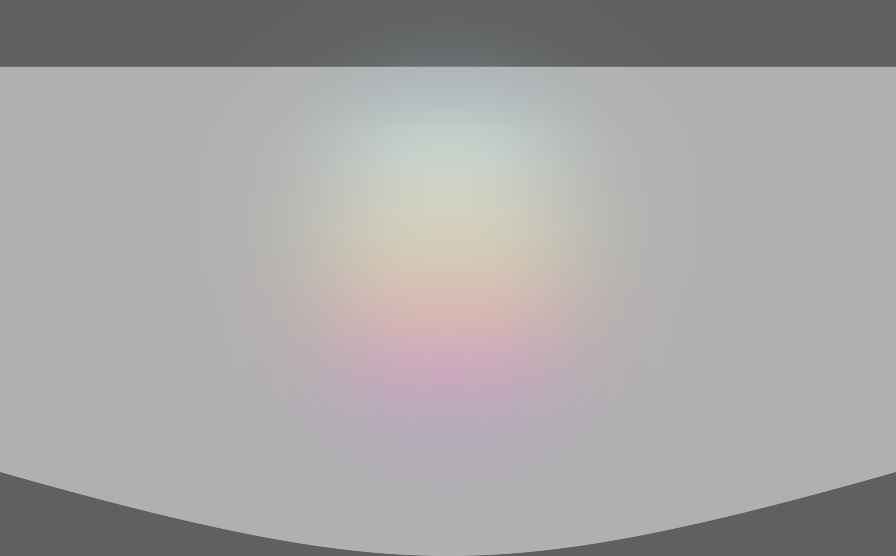
A Shadertoy shader for this background:

```glsl
// A pale grey panel with a flat top edge and a bowed lower edge on dark grey,
// lit by a soft round glow whose tint runs through a vertical pastel spectrum.
// The panel is a height-field mask; the glow is a radial falloff blended over it.

#define PANEL_GREY 0.690
#define DARK_GREY 0.377
#define TOP_EDGE 0.880
#define BOW_RISE 0.151
#define BOW_ROUNDNESS 0.6
#define GLOW_CENTER vec2(0.0, 0.527)
#define GLOW_RADIUS 0.263
#define GLOW_POWER 2.5
#define SPECTRUM_TOP 0.880
#define SPECTRUM_STEP 0.1134

const int STOPS = 7;
const vec3 SPECTRUM[STOPS] = vec3[STOPS](
    vec3(0.69, 0.89, 0.95),   // ice blue
    vec3(0.84, 0.94, 0.91),   // mint
    vec3(0.835, 0.843, 0.78), // pale lime
    vec3(0.83, 0.79, 0.714),  // sand
    vec3(0.855, 0.718, 0.706),// rose
    vec3(0.86, 0.635, 0.776), // pink
    vec3(0.776, 0.604, 0.863) // violet
);

// Spectrum tint at height y, blended between neighbouring stops.
vec3 spectrumColor(float y) {
    float t = (SPECTRUM_TOP - y) / SPECTRUM_STEP;
    vec3 color = SPECTRUM[0];
    for (int i = 1; i < STOPS; i++) {
        color = mix(color, SPECTRUM[i], clamp(t - float(i - 1), 0.0, 1.0));
    }
    return color;
}

// Height of the lower edge: a hyperbola, 0 in the middle, BOW_RISE at x = +-1.
float bowHeight(float x) {
    float a = BOW_ROUNDNESS;
    return BOW_RISE * (sqrt(x * x + a * a) - a) / (sqrt(1.0 + a * a) - a);
}

// Coverage of the panel, with edges smoothed over about one pixel.
float panelMask(vec2 uv) {
    float blur = 0.5 / iResolution.y;
    float below = smoothstep(-blur, blur, TOP_EDGE - uv.y);
    float above = smoothstep(-blur, blur, uv.y - bowHeight(2.0 * uv.x - 1.0));
    return below * above;
}

void mainImage(out vec4 fragColor, in vec2 fragCoord) {
    vec2 uv = fragCoord / iResolution.xy;
    vec2 p = vec2((uv.x - 0.5) * iResolution.x / iResolution.y, uv.y);

    // Panel on the dark ground
    vec3 color = vec3(mix(DARK_GREY, PANEL_GREY, panelMask(uv)));

    // Spectral glow over both
    float radius = length(p - GLOW_CENTER) / GLOW_RADIUS;
    float glow = exp(-pow(radius, GLOW_POWER));
    color = mix(color, spectrumColor(uv.y), glow);

    fragColor = vec4(color, 1.0);
}
```
